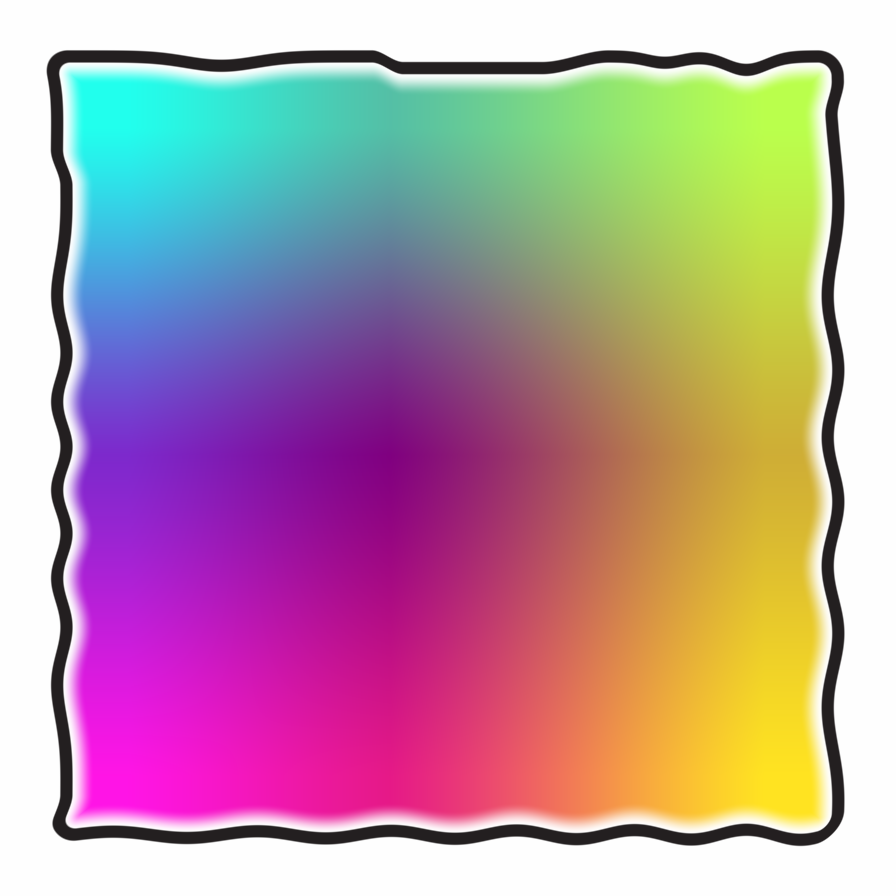
Write a Shadertoy shader that draws this background.

```glsl
const float TAU = 6.2831853;

float bump(float x, float center, float width) {
    float t = (x - center) / width;
    return exp(-t * t);
}

// Wavy insets of the four sides
float leftInset(float y) {
    float s = y - 0.453;
    float wave = cos(TAU * (10.4 * s - 25.6 * s * s * s));
    return 0.069 - 0.0052 * wave - 0.0104 * smoothstep(0.34, 0.38, abs(s));
}

float rightInset(float y) {
    float s = y - 0.44;
    float wave = cos(TAU * (7.0 * s - 9.0 * s * s * s));
    return 0.0703 - 0.0059 * wave - 0.009 * smoothstep(0.43, 0.47, abs(s));
}

float bottomInset(float x) {
    float s = x - 0.208;
    float wave = cos(TAU * (6.2 * s + 1.6 * s * s));
    return 0.0684 - (0.003 + 0.003 * x) * wave;
}

float topInset(float x) {
    float plateau = smoothstep(0.415, 0.45, x) - smoothstep(0.605, 0.68, x);
    return 0.063 + 0.0104 * bump(x, 0.247, 0.055) + 0.013 * plateau
         + 0.007 * bump(x, 0.742, 0.028) + 0.015 * bump(x, 0.833, 0.032);
}

// Signed distance to the rounded wavy frame, negative inside
float frameDistance(vec2 uv) {
    const float radius = 0.022;
    vec2 depth = vec2(
        min(uv.x - leftInset(uv.y), 1.0 - uv.x - rightInset(uv.y)),
        min(uv.y - bottomInset(uv.x), 1.0 - uv.y - topInset(uv.x)));
    vec2 e = radius - depth;
    return length(max(e, 0.0)) + min(max(e.x, e.y), 0.0) - radius;
}

// Eased blend through three colours, t from -1 to 1
vec3 blend3(vec3 low, vec3 middle, vec3 high, float t) {
    float a = clamp(abs(t), 0.0, 1.0);
    a = mix(a, smoothstep(0.0, 1.0, a), 0.3);
    return mix(middle, t < 0.0 ? low : high, a);
}

// Colour mesh around an off-centre purple node
vec3 meshColor(vec2 uv) {
    vec2 t = uv - vec2(0.436, 0.492);
    t.x /= t.x < 0.0 ? 0.293 : 0.417;
    t.y /= t.y < 0.0 ? 0.358 : 0.365;
    vec3 bottom = blend3(vec3(1.0, 0.08, 0.9), vec3(0.9, 0.1, 0.53), vec3(1.0, 0.89, 0.13), t.x);
    vec3 middle = blend3(vec3(0.49, 0.16, 0.8), vec3(0.5, 0.0, 0.5), vec3(0.81, 0.68, 0.21), t.x);
    vec3 top = blend3(vec3(0.13, 1.0, 0.93), vec3(0.33, 0.75, 0.65), vec3(0.73, 1.0, 0.3), t.x);
    return blend3(bottom, middle, top, t.y);
}

void mainImage(out vec4 fragColor, in vec2 fragCoord) {
    vec2 uv = fragCoord / iResolution.xy;
    float pixel = 1.0 / min(iResolution.x, iResolution.y);
    float d = frameDistance(uv);

    // Gradient fading to white at the rim
    vec3 color = mix(vec3(0.996), meshColor(uv), smoothstep(0.006, 0.031, -d));

    // Dark outline
    float outline = 1.0 - smoothstep(-pixel, pixel, abs(d) - 0.0068);
    color = mix(color, vec3(0.137, 0.122, 0.125), outline);

    fragColor = vec4(color, 1.0);
}
```
